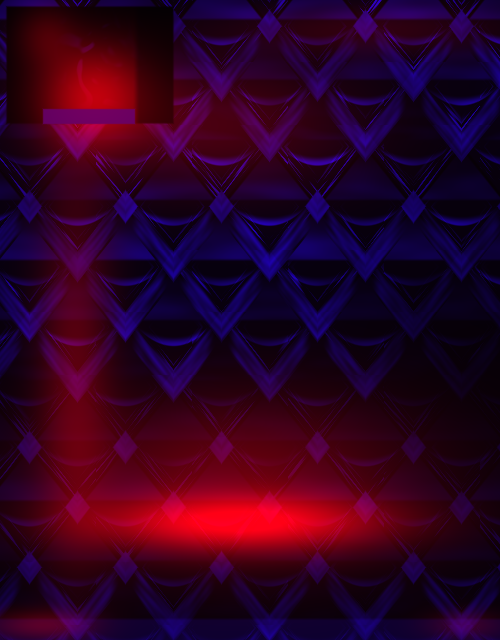
Reproduce this background procedurally as a Shadertoy shader.

```glsl
// Quilted dark-blue glass lattice lit by soft red glows, with a dark inset panel.

// Lengths are in canvas widths, with y running down from the top edge.
const float HEIGHT = 1.28;
const vec2 PITCH = vec2(0.192, 0.1203);    // column and row spacing
const vec2 FIRST_NODE = vec2(0.155, 0.0525);
const float SLOPE = 1.25;                  // steepness of the lattice lines
const vec2 NODE_SIZE = vec2(0.025, 0.033);
const float ARM_REACH = 0.074;
const vec4 PANEL = vec4(0.180, 0.130, 0.167, 0.117); // centre, half size
const vec4 BAR = vec4(0.178, 0.233, 0.092, 0.015);
const vec3 GLASS_BLUE = vec3(0.14, 0.0, 1.0);
const vec3 GLOW_RED = vec3(1.0, 0.0, 0.06);
const vec3 BAR_VIOLET = vec3(0.40, 0.0, 0.44);
const vec3 BASE = vec3(0.022, 0.0, 0.025);

vec2 hashGradient(vec2 cell) {
    float h = fract(sin(dot(cell, vec2(127.1, 311.7))) * 4375.85);
    return vec2(cos(6.2832 * h), sin(6.2832 * h));
}

float gradientNoise(vec2 p) {
    vec2 i = floor(p), f = fract(p);
    vec2 u = f * f * f * (f * (f * 6.0 - 15.0) + 10.0);
    vec2 e = vec2(1.0, 0.0);
    float a = dot(hashGradient(i), f);
    float b = dot(hashGradient(i + e.xy), f - e.xy);
    float c = dot(hashGradient(i + e.yx), f - e.yx);
    float d = dot(hashGradient(i + e.xx), f - e.xx);
    return mix(mix(a, b, u.x), mix(c, d, u.x), u.y);
}

float glow(vec2 p, vec2 centre, vec2 radius) {
    vec2 d = (p - centre) / radius;
    return exp(-dot(d, d));
}

// Soft coverage of the side where d is negative
float fill(float d, float soft) { return 1.0 - smoothstep(-soft, soft, d); }

float boxMask(vec2 p, vec4 box, float soft) {
    vec2 d = abs(p - box.xy) - box.zw;
    return fill(max(d.x, d.y), soft);
}

// One pillow: lit roof, dark middle, crescent and slanted glints
float pillow(vec2 q, vec2 p, float row, float soft) {
    float rim = abs(q.x) / (0.5 * PITCH.x) + abs(q.y) / PITCH.y;
    float inside = fill(rim - 0.96, 0.03);
    float wave = gradientNoise(p * vec2(9.0, 30.0));
    float roof = fill(q.y + 0.014, 0.004) * smoothstep(-0.12, -0.015, q.y);
    roof *= 0.15 + 0.13 * cos(row * 1.5708) + 0.16 * wave;
    float x2 = q.x * q.x;
    float crescent = fill(q.y - 0.038 + 7.0 * x2, soft)
                   * smoothstep(-0.004, 0.014, q.y - 0.022 + 3.8 * x2);
    crescent *= 0.40 + 0.5 * gradientNoise(p * 8.0 + 3.0);
    vec2 grain = vec2(rim * 18.0, q.x * 20.0) + row * 7.3 + floor(p.x / PITCH.x) * 3.1;
    float streak = smoothstep(0.05, 0.4, gradientNoise(grain));
    float glints = streak * smoothstep(0.45, 0.75, rim) * smoothstep(-0.02, 0.03, q.y);
    return inside * (0.03 + max(roof, 0.0) + crescent + 0.58 * glints);
}

// Chevron or small diamond at a lattice node; x is coverage, y brightness
vec2 node(vec2 q, vec2 p, bool small, float soft) {
    float gem = fill((abs(q.x) / NODE_SIZE.x + abs(q.y) / NODE_SIZE.y - 1.0) * 0.02, soft);
    float s = q.y + SLOPE * abs(q.x);
    float grain = gradientNoise(vec2(s * 70.0, p.x * 22.0) + floor(p.y * 8.0) * 0.2);
    float arm = fill(abs(s) - 0.031, soft) * fill(abs(q.x) - ARM_REACH, 0.012);
    float edge = smoothstep(0.021, 0.029, abs(s));
    float armLight = 0.38 + 0.30 * grain - 0.20 * edge - 2.0 * abs(q.x);
    return small ? vec2(gem, 0.42 + 0.2 * grain) : vec2(arm, max(armLight, 0.05) + 0.06 * gem);
}

float lattice(vec2 p, float soft) {
    float firstRow = floor((p.y - FIRST_NODE.y) / PITCH.y);
    float cells = 0.0;
    vec2 front = vec2(0.0);
    for (int i = 0; i < 2; i++) {
        float row = firstRow + float(i);
        float x = p.x - FIRST_NODE.x - 0.5 * PITCH.x * mod(row, 2.0);
        float y = p.y - FIRST_NODE.y - row * PITCH.y;
        float nodeX = mod(x + 0.5 * PITCH.x, PITCH.x) - 0.5 * PITCH.x;
        float cellX = mod(x, PITCH.x) - 0.5 * PITCH.x;
        bool small = row == 0.0 || row == 3.0 || (row > 6.5 && row < 9.5);
        cells += pillow(vec2(cellX, y), p, row, soft);
        vec2 shape = node(vec2(nodeX, y), p, small, soft);
        if (shape.x > front.x) front = shape;
    }
    // The lower rows lie in shadow, all but their nodes
    cells *= 1.0 - 0.6 * smoothstep(0.55, 0.8, p.y);
    front.y *= 1.0 - 0.3 * smoothstep(0.6, 0.8, p.y);
    return mix(cells, front.y, front.x);
}

float redLight(vec2 p) {
    float r = 0.44 * glow(p, vec2(0.47, 0.96), vec2(0.36, 0.17));
    r += 0.36 * glow(p, vec2(0.15, 0.72), vec2(0.075, 0.38));
    r += 0.30 * glow(p, vec2(0.42, 0.25), vec2(0.28, 0.13));
    r += 0.18 * glow(p, vec2(0.74, 0.06), vec2(0.28, 0.05));
    r += 0.72 * glow(p, vec2(0.19, 0.19), vec2(0.11, 0.10));
    r += 0.26 * glow(p, vec2(0.09, 0.07), vec2(0.06, 0.06));
    r += 0.32 * glow(p, vec2(0.08, 1.25), vec2(0.10, 0.03));
    return r + 0.20 * glow(p, vec2(0.93, 1.25), vec2(0.08, 0.03));
}

void mainImage(out vec4 fragColor, in vec2 fragCoord) {
    vec2 uv = fragCoord / iResolution.xy;
    vec2 p = vec2(uv.x, (1.0 - uv.y) * HEIGHT);
    float soft = max(0.0018, 1.0 / iResolution.x);

    // Glass, unevenly lit, dimmed at the right and lifted along the bottom strip
    float blue = lattice(p, soft) * (1.0 + 0.6 * gradientNoise(p * 4.5));
    blue *= 1.0 - 0.8 * glow(p, vec2(0.98, 0.75), vec2(0.22, 0.27));
    blue += 0.15 * smoothstep(1.234, 1.242, p.y);

    // Inset panel with faint curved glints
    float panel = boxMask(p, PANEL, 0.003);
    float swirl = gradientNoise(p * vec2(38.0, 28.0) + 2.0 * gradientNoise(p * 14.0));
    float glints = smoothstep(0.08, 0.4, swirl) * glow(p, vec2(0.19, 0.125), vec2(0.05, 0.065));
    blue = mix(blue, 0.01 + 0.3 * glints, panel);

    // Red light, partly shaped by the glass relief, drowns the blue
    float light = redLight(p);
    float hot = glow(p, vec2(0.48, 1.046), vec2(0.28, 0.054));
    float red = light * (0.85 + 0.3 * min(blue, 0.4));
    red *= 1.0 - 0.35 * panel * smoothstep(0.265, 0.28, p.x);
    blue *= (1.0 - 0.75 * min(light, 0.8)) * (1.0 - 0.75 * hot);
    vec3 color = BASE * (1.0 - panel) + GLASS_BLUE * blue + GLOW_RED * (red + 0.78 * hot);
    color = mix(color, BAR_VIOLET, 0.85 * boxMask(p, BAR, soft));
    fragColor = vec4(clamp(color, 0.0, 1.0), 1.0);
}
```
